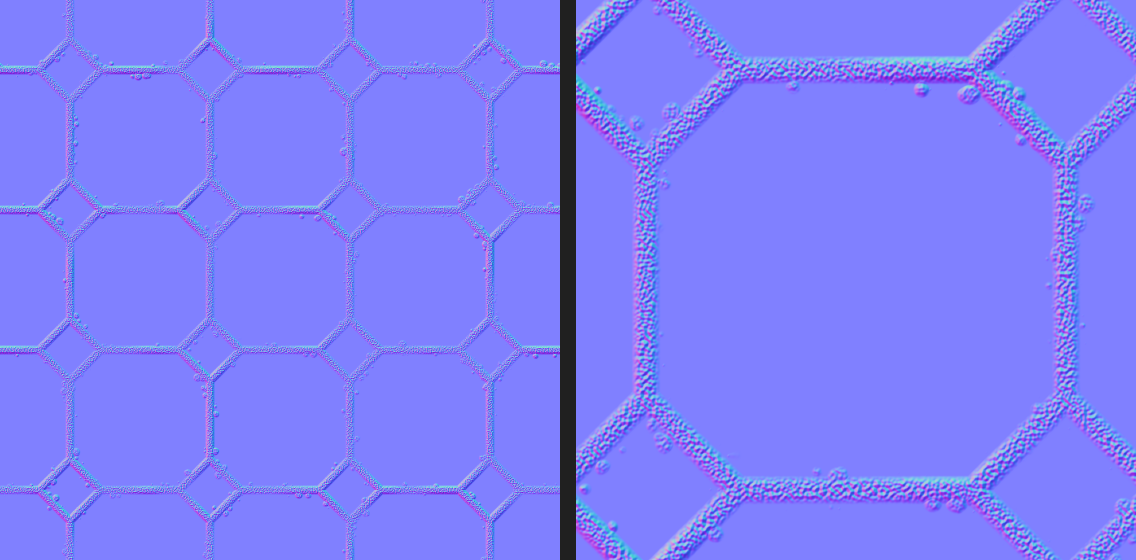
Left: the whole. Right: its middle third, enlarged.
Write a Shadertoy shader that draws this texture map.

```glsl
#define REPEATS 4.0         // cells across and down
#define DIAMOND 0.22        // half diagonal of the small tile, in cells
#define HALF_WIDTH 0.011    // half width of the joint floor
#define BEVEL 0.023         // width of the tile edge slope
#define CHIP_FREQ 24.0      // possible chips per cell
#define CHIP_SIZE 0.032     // largest chip radius
#define CHIP_REACH 0.047    // how far from a joint chips may sit
#define DEPTH_MIN 0.004     // shallowest joint
#define DEPTH_MAX 0.015     // deepest joint
#define GRAIN_HEIGHT 0.0075 // roughness of the joint filling
#define GRAIN_FREQ 108.0    // grains per cell
#define SAMPLE_STEP 0.002   // half span of the slope estimate, in cells

vec3 hash3(vec2 lattice, float seed) {
    vec3 h = fract((lattice.xyx + seed) * vec3(0.1031, 0.1030, 0.0973));
    h += dot(h, h.yzx + 33.33);
    return fract((h.xxy + h.yzz) * h.zyx);
}

vec2 randomGradient(vec2 lattice, float seed) {
    float angle = 6.28318 * hash3(lattice, seed).x;
    return vec2(cos(angle), sin(angle));
}

// Gradient noise that wraps at the canvas border; freq is a whole number per cell
float wrappedNoise(vec2 p, float freq) {
    float period = freq * REPEATS;
    p *= freq;
    vec2 i = floor(p), f = p - i;
    vec2 lo = mod(i, period), hi = mod(i + 1.0, period);
    vec2 u = f * f * f * (f * (f * 6.0 - 15.0) + 10.0);
    float a = dot(randomGradient(lo, freq), f);
    float b = dot(randomGradient(vec2(hi.x, lo.y), freq), f - vec2(1.0, 0.0));
    float c = dot(randomGradient(vec2(lo.x, hi.y), freq), f - vec2(0.0, 1.0));
    float d = dot(randomGradient(hi, freq), f - 1.0);
    return mix(mix(a, b, u.x), mix(c, d, u.x), u.y);
}

// Distance to the joint centre line: diamonds joined by straight runs
float jointDistance(vec2 p) {
    vec2 a = abs(fract(p) - 0.5);
    float diamond = (a.x + a.y - DIAMOND) * 0.70711;
    return diamond < 0.0 ? -diamond : min(diamond, min(a.x, a.y));
}

// Round bites clustered along the joints, 1 inside and 0 on intact tile
float chipMask(vec2 p) {
    float wear = smoothstep(-0.15, 0.3, wrappedNoise(p, 6.0));
    vec2 base = floor(p * CHIP_FREQ);
    float nearest = 1.0;
    for (int y = -1; y <= 1; y++)
    for (int x = -1; x <= 1; x++) {
        vec2 id = base + vec2(x, y);
        vec3 rnd = hash3(mod(id, CHIP_FREQ * REPEATS), 7.0);
        vec2 centre = (id + rnd.xy) / CHIP_FREQ;
        float radius = CHIP_SIZE * rnd.z * wear - 0.004;
        if (jointDistance(centre) < CHIP_REACH)
            nearest = min(nearest, length(p - centre) - radius);
    }
    return 1.0 - smoothstep(-0.010, 0.006, nearest);
}

float surfaceHeight(vec2 p) {
    float dist = jointDistance(p);
    if (dist > 0.12) return 0.0;
    float joint = 1.0 - smoothstep(HALF_WIDTH, HALF_WIDTH + BEVEL, dist);
    float chip = chipMask(p);

    // Depth drifts from one joint to the next
    float drift = smoothstep(-0.25, 0.5, wrappedNoise(p, 3.0));
    float depth = mix(DEPTH_MIN, DEPTH_MAX, drift);

    // Rough filling
    float grain = wrappedNoise(p, GRAIN_FREQ) * max(joint, 0.6 * chip);
    return GRAIN_HEIGHT * grain - depth * max(joint, 0.65 * chip);
}

// Unit normal with green pointing down
vec3 surfaceNormal(vec2 p) {
    vec2 e = vec2(SAMPLE_STEP, 0.0);
    vec2 slope = vec2(surfaceHeight(p + e.xy) - surfaceHeight(p - e.xy),
                      surfaceHeight(p + e.yx) - surfaceHeight(p - e.yx)) / (2.0 * SAMPLE_STEP);
    return normalize(vec3(-slope.x, slope.y, 1.0));
}

void mainImage(out vec4 fragColor, in vec2 fragCoord) {
    // Average four normals per pixel to smooth the fine grain
    vec3 normal = vec3(0.0);
    for (int i = 0; i < 4; i++) {
        vec2 offset = vec2(i % 2, i / 2) * 0.5 - 0.25;
        normal += 0.25 * surfaceNormal((fragCoord + offset) / iResolution.xy * REPEATS);
    }
    fragColor = vec4(0.5 + 0.5 * normal, 1.0);
}
```
